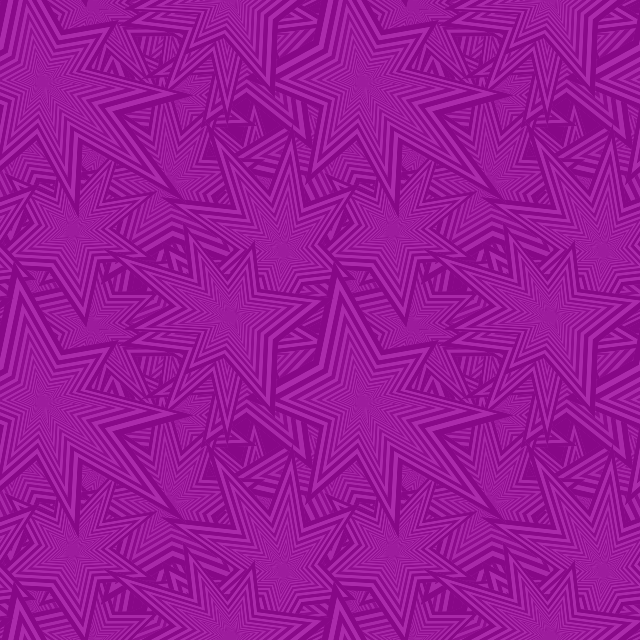
Write a Shadertoy shader that draws this pattern.

```glsl
const float REPEATS = 2.0;        // whole tiles across and down
const float TIPS = 7.0;           // points per star
const int FRONT_STARS = 5;
const int BACK_STARS = 12;
const float PINCH = 0.65;         // bunches points around the first one
const float VALLEY = 0.46;        // notch radius relative to the points
const float BAND_RATE = 4.2;      // bands per e-fold of star scale
const float LIGHT_HALF = 0.235;   // half width of a light band, in periods
const float BACK_FADE = 0.1;      // dimming of light bands behind
const float EDGE_SOFTNESS = 0.7;  // band edge width in pixels
const float MAX_REACH = 0.62;
const float PI = 3.14159265;
const vec2 SCATTER = vec2(0.7549, 0.5698);   // even low-discrepancy steps

const vec3 LIGHT = vec3(0.67, 0.17, 0.67);
const vec3 MID = vec3(0.57, 0.06, 0.57);
const vec3 DARK = vec3(0.53, 0.03, 0.53);

// Front stars, bottom to top: centre and heading of the first point
const vec3 PLACE[FRONT_STARS] = vec3[](
    vec3(0.710, 0.990, -1.57), vec3(0.223, 0.275, 1.05),
    vec3(0.887, 0.210, 2.11), vec3(0.130, 0.747, -0.70),
    vec3(0.724, 0.008, 2.65));

// Point length around each star: mean, forward, two-fold and three-fold parts
const vec4 REACH[FRONT_STARS] = vec4[](
    vec4(0.355, 0.03, 0.0, 0.0), vec4(0.30, 0.01, 0.02, 0.0),
    vec4(0.350, 0.11, 0.022, 0.024), vec4(0.430, 0.08, 0.080, 0.040),
    vec4(0.328, 0.05, 0.080, 0.010));

float hash(float n) {
    float x = fract(n * 0.1031);
    x *= x + 33.33;
    return fract(x * (x + x));
}

// Outline corner: even indices are points, odd ones notches
vec2 corner(float index, vec4 reach) {
    float halfAngle = 0.5 * index * PI / TIPS;
    float c = cos(halfAngle), s = sin(halfAngle);
    float cosFull = c * c - s * s;
    float sinFull = 2.0 * s * c;
    float sinTriple = sinFull * (3.0 - 4.0 * sinFull * sinFull);
    float radius = dot(reach, vec4(1.0, cosFull, 2.0 * cosFull * cosFull - 1.0, sinTriple));
    if (mod(index, 2.0) > 0.5) radius *= VALLEY;
    s *= PINCH;
    return radius * vec2(c * c - s * s, 2.0 * s * c) / (c * c + s * s);
}

float cross2(vec2 a, vec2 b) { return a.x * b.y - a.y * b.x; }

// x: scale of the outline through p (1 at the edge), y: its gradient
vec2 starScale(vec2 p, vec4 reach) {
    float r = length(p);
    float side = p.y < 0.0 ? -1.0 : 1.0;
    vec2 halfDir = p.x > 0.0 ? vec2(r + p.x, p.y) : vec2(abs(p.y), side * (r - p.x));
    float angle = 2.0 * atan(halfDir.y / PINCH, halfDir.x + 1e-7);
    float sector = clamp(floor(angle * TIPS / PI), -TIPS, TIPS - 1.0);
    vec2 a = corner(sector, reach);
    vec2 b = corner(sector + 1.0, reach);
    float area = cross2(a, b);
    return vec2(cross2(p, b - a), length(b - a)) / area;
}

// Concentric bands, finer toward the centre
vec3 bandColour(float scale, float pixelScale, float fade) {
    float s = max(scale, 1e-4);
    float width = BAND_RATE * pixelScale / s;
    float offset = abs(fract(BAND_RATE * log(s) + 0.25) - 0.5);
    float light = clamp((LIGHT_HALF - offset) / (EDGE_SOFTNESS * width) + 0.5, 0.0, 1.0);
    light = mix(light, 2.0 * LIGHT_HALF, smoothstep(0.7, 1.8, width));
    vec3 shade = mix(MID, DARK, smoothstep(0.25, 0.95, s));
    return mix(shade, mix(LIGHT, MID, fade), light);
}

void mainImage(out vec4 fragColor, in vec2 fragCoord) {
    vec2 p = fragCoord / iResolution.xy * REPEATS;
    float pixel = REPEATS / min(iResolution.x, iResolution.y);
    vec3 colour = vec3(0.0);
    float remaining = 1.0;

    // Front to back, stopping once the pixel is fully covered
    for (int i = 0; i < FRONT_STARS + BACK_STARS; i++) {
        bool front = i < FRONT_STARS;
        int slot = max(FRONT_STARS - 1 - i, 0);
        vec3 place = PLACE[slot];
        vec4 reach = REACH[slot];
        if (!front) {
            float n = float(i);
            place = vec3(SCATTER * n, 2.0 * PI * hash(n + 11.0));
            reach = vec4(mix(0.30, 0.38, hash(n + 31.0)), 0.05 * hash(n + 53.0), 0.05, 0.01);
        }

        // Wrapped offset from the star centre, turned to its heading
        vec2 d = fract(p - place.xy + 0.5) - 0.5;
        if (dot(d, d) > MAX_REACH * MAX_REACH) continue;
        float c = cos(place.z), s = sin(place.z);
        vec2 scale = starScale(vec2(c * d.x + s * d.y, c * d.y - s * d.x), reach);
        float pixelScale = pixel * scale.y;
        float cover = clamp((1.0 - scale.x) / pixelScale + 0.5, 0.0, 1.0);
        if (cover <= 0.0) continue;

        colour += remaining * cover * bandColour(scale.x, pixelScale, front ? 0.0 : BACK_FADE);
        remaining *= 1.0 - cover;
        if (remaining < 0.004) break;
    }
    fragColor = vec4(colour + remaining * DARK, 1.0);
}
```
